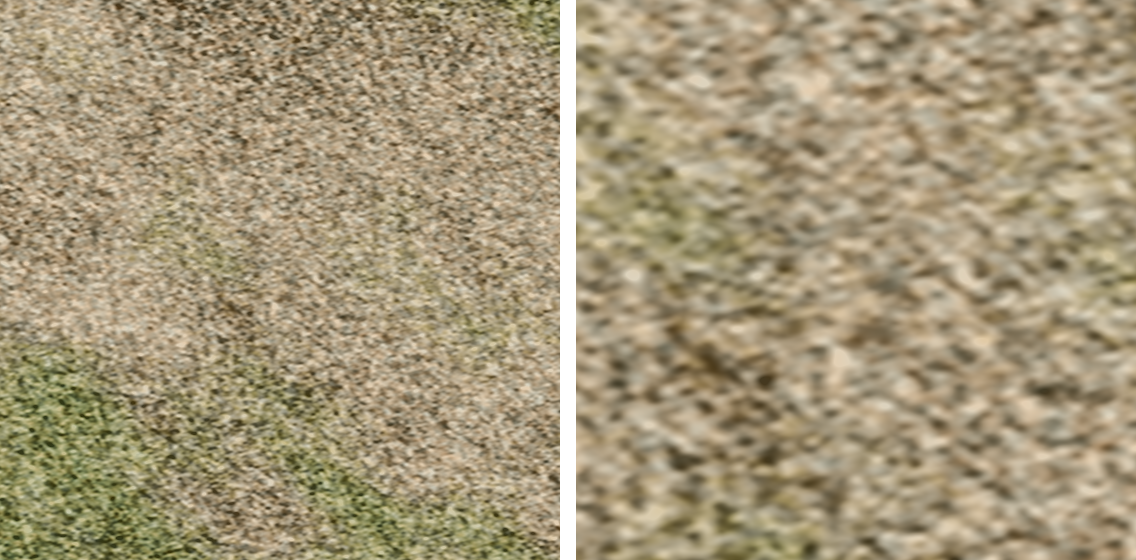
Left: the whole. Right: its middle third, enlarged.
This texture is drawn by a WebGL 2 fragment shader. Its source:

```glsl
#version 300 es
precision highp float;
// Worn lawn seen from above: dry straw with green turf toward the lower left.
// Short blades are stretched value noise at several tilts; slanted fractal
// noise drives the pale streaks and the green patches.

#define BLADE_DENSITY vec2(80.0, 158.0)
#define BLADE_LAYERS 3
#define BLADE_CONTRAST 1.6
#define PATCH_SCALE vec2(3.0, 5.5)
#define PATCH_TILT -0.6
#define PATCH_LIGHT 0.55
#define GREEN_VARIATION 1.5
#define HUE_GRAIN 0.5

uniform vec2 u_resolution;
out vec4 fragColor;

// Integer hash of a lattice cell, 0 to 1
float hash(vec2 cell, uint seed) {
    uvec2 q = uvec2(ivec2(cell)) * uvec2(1597u, 3571u);
    uint h = (q.x ^ (q.y * 2659u)) + seed * 7919u;
    h = h * 747796u + 28913u;
    h = ((h >> ((h >> 28u) + 4u)) ^ h) * 277803u;
    h ^= h >> 15u;
    h *= 73939u;
    h ^= h >> 13u;
    return float(h & 65535u) / 65535.0;
}

float valueNoise(vec2 p, uint seed) {
    vec2 cell = floor(p);
    vec2 f = fract(p);
    f = f * f * (3.0 - 2.0 * f);
    float low = mix(hash(cell, seed), hash(cell + vec2(1, 0), seed), f.x);
    float high = mix(hash(cell + vec2(0, 1), seed), hash(cell + vec2(1, 1), seed), f.x);
    return mix(low, high, f.y);
}

float fractalNoise(vec2 p, uint seed) {
    float sum = 0.0, weight = 0.5;
    for (uint i = 0u; i < 4u; i++) {
        sum += weight * valueNoise(p, seed + i);
        p = p * 2.03 + 11.7;
        weight *= 0.5;
    }
    return sum / 0.9375;
}

// Coordinates whose x axis points along the given angle
vec2 alongAngle(vec2 p, float angle) {
    float c = cos(angle), s = sin(angle);
    return vec2(c * p.x + s * p.y, c * p.y - s * p.x);
}

// Average of blade layers, each with its own tilt and size
float bladeNoise(vec2 p, uint seed) {
    float sum = 0.0;
    for (int i = 0; i < BLADE_LAYERS; i++) {
        float tilt = -0.55 + 0.4 * float(i);
        vec2 q = alongAngle(p, tilt) * BLADE_DENSITY * (1.0 + 0.17 * float(i));
        sum += valueNoise(q + 37.0 * float(i), seed + uint(i));
    }
    return sum / float(BLADE_LAYERS);
}

vec3 ramp(vec3 dark, vec3 middle, vec3 pale, float tone) {
    return tone < 0.5 ? mix(dark, middle, tone * 2.0) : mix(middle, pale, tone * 2.0 - 1.0);
}

void main() {
    vec2 p = gl_FragCoord.xy / min(u_resolution.x, u_resolution.y);

    // Broad patches
    vec2 slanted = alongAngle(p, PATCH_TILT) * PATCH_SCALE;
    float light = fractalNoise(slanted + 5.3, 11u) - 0.5;
    float growth = fractalNoise(slanted * 1.1 + 23.1, 31u) - 0.5;

    // Fine blades
    float blades = bladeNoise(p, 51u) - 0.5;
    float hue = bladeNoise(p * 0.8 + 3.0, 71u) - 0.5;

    // Turf cover, thickest at the lower left
    float slope = clamp(0.42 - 0.35 * p.x - p.y, -0.26, 0.3) * 0.9;
    float green = smoothstep(-0.3, 0.36,
        slope + growth * GREEN_VARIATION - light * 0.5 + hue * HUE_GRAIN);

    // Straw and turf colours by tone
    float contrast = BLADE_CONTRAST * (1.0 + 0.15 * green - 0.8 * light);
    float tone = clamp(0.51 + blades * contrast + light * PATCH_LIGHT, 0.0, 1.0);
    vec3 straw = ramp(vec3(0.27, 0.22, 0.12), vec3(0.625, 0.56, 0.45),
                      vec3(0.88, 0.82, 0.72), tone);
    vec3 turf = ramp(vec3(0.19, 0.21, 0.07), vec3(0.51, 0.53, 0.32),
                     vec3(0.76, 0.75, 0.57), tone);
    vec3 color = mix(straw, turf, green);

    // Slight warm and cool drift between blades
    color += hue * vec3(0.08, -0.04, -0.12);
    fragColor = vec4(clamp(color, 0.0, 1.0), 1.0);
}
```
